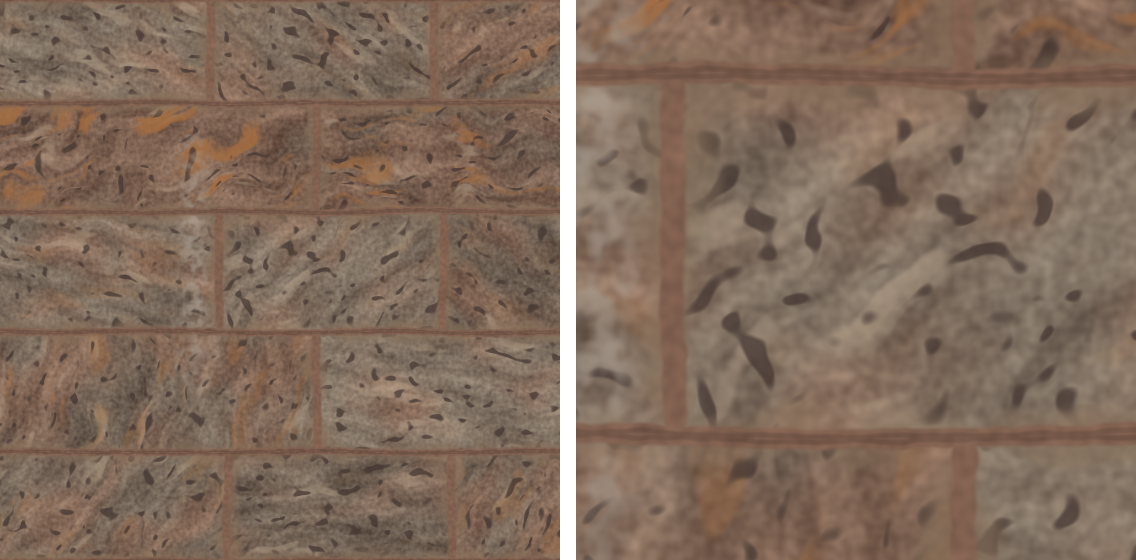
Left: the whole. Right: its middle third, enlarged.
Reproduce this texture procedurally as a WebGL 2 fragment shader.

```glsl
#version 300 es
precision highp float;

uniform vec2 u_resolution;
out vec4 fragColor;

const vec3 STONE_DARK = vec3(0.31, 0.245, 0.21);
const vec3 STONE_PALE = vec3(0.655, 0.58, 0.51);
const vec3 SPECK = vec3(0.25, 0.20, 0.185);
const vec3 RUST = vec3(0.65, 0.43, 0.25);
const vec3 CREAM = vec3(0.70, 0.62, 0.53);
const vec3 LIME = vec3(0.66, 0.61, 0.56);
const vec3 MORTAR = vec3(0.505, 0.375, 0.31);
const vec3 SAND = vec3(0.53, 0.44, 0.355);

// Heights of the bed joints, bottom to top
const float BEDS[6] = float[6](-0.002, 0.193, 0.407, 0.622, 0.816, 1.002);

// Per stone: vein angle, rustiness, brightness offset
const vec3 STYLES[13] = vec3[13](
    vec3(0.85, 0.30, 0.00), vec3(0.03, 0.05, -0.06), vec3(1.05, 0.35, -0.01),
    vec3(1.30, 0.40, -0.04), vec3(-0.10, 0.05, 0.12),
    vec3(-0.25, 0.20, 0.02), vec3(0.70, 0.12, 0.05), vec3(-0.65, 0.15, -0.13),
    vec3(0.45, 1.00, -0.07), vec3(-0.02, 0.75, -0.08),
    vec3(-0.33, 0.12, 0.07), vec3(-0.60, 0.12, 0.00), vec3(0.50, 0.40, -0.06));

float hash(vec2 p) {
    vec3 q = fract(p.xyx * vec3(0.1031, 0.1030, 0.0973));
    q += dot(q, q.yzx + 33.33);
    return fract((q.x + q.y) * q.z);
}

float cornerSlope(vec2 cell, vec2 offset) {
    float a = 6.2832 * hash(cell);
    return dot(vec2(cos(a), sin(a)), offset);
}

float gradientNoise(vec2 p) {
    vec2 i = floor(p), f = p - i;
    vec2 w = f * f * f * (f * (f * 6.0 - 15.0) + 10.0);
    vec2 e = vec2(1.0, 0.0);
    float low = mix(cornerSlope(i, f), cornerSlope(i + e.xy, f - e.xy), w.x);
    float high = mix(cornerSlope(i + e.yx, f - e.yx), cornerSlope(i + 1.0, f - 1.0), w.x);
    return 1.4 * mix(low, high, w.y);
}

float fbm(vec2 p, int octaves) {
    float sum = 0.0, gain = 0.6;
    for (int i = 0; i < octaves; i++) {
        sum += gain * gradientNoise(p);
        p = p * 2.03 + 17.3;
        gain *= 0.55;
    }
    return sum;
}

vec2 rotate(vec2 p, float a) {
    return vec2(cos(a) * p.x + sin(a) * p.y, cos(a) * p.y - sin(a) * p.x);
}

// Returns distance to the bed joint, distance to the upright joint, stone index
vec3 bond(vec2 p) {
    int row = 0;
    float bedDist = 1.0;
    for (int i = 0; i < 6; i++) {
        bedDist = min(bedDist, abs(p.y - BEDS[i]));
        if (i > 0 && i < 5 && p.y > BEDS[i]) row = i;
    }
    bool wide = row % 2 == 1;
    float first = wide ? 0.566 : 0.407 - 0.0075 * float(row);
    float second = first + (wide ? 1.0 : 0.399);
    float column = step(first, p.x) + step(second, p.x);
    float uprightDist = min(abs(p.x - first), abs(p.x - second));
    return vec3(bedDist, uprightDist, float((row * 5 + 1) / 2) + column);
}

vec3 stoneColor(vec2 p, vec3 style, float seed) {
    vec2 q = rotate(p, style.x) + seed * vec2(3.7, 5.3);
    vec2 bend = vec2(fbm(q * 9.0, 2), fbm(q * 9.0 + 41.0, 2));
    q += bend * mix(0.025, 0.06, style.y * style.y);

    // Layered veins, broad clouds and fine grain
    float veins = fbm(q * vec2(9.0, 34.0), 3);
    float cloud = fbm(q * vec2(5.0, 9.0) + 8.0, 2);
    float grain = gradientNoise(p * 105.0 + seed) + 0.7 * gradientNoise(p * 175.0);
    float tone = 0.52 + style.z + 0.42 * veins + 0.22 * cloud + 0.17 * grain;
    vec3 color = mix(STONE_DARK, STONE_PALE, clamp(tone, 0.0, 1.1));
    color *= mix(vec3(0.98, 1.01, 1.01), vec3(1.04, 0.95, 0.91),
                 smoothstep(-0.2, 0.4, cloud + 0.6 * style.y - 0.1));

    // Pale and rusty seams
    float seam = fbm(q * vec2(8.0, 26.0) + 63.0, 3);
    color = mix(color, CREAM, 0.5 * smoothstep(0.22, 0.5, seam));
    float stain = fbm(q * vec2(7.0, 24.0) + 29.0, 3);
    color = mix(color, RUST, style.y * 0.8 * smoothstep(0.12, 0.42, stain));

    // Dark mineral specks
    float speck = gradientNoise(q * vec2(42.0, 60.0) + 11.0);
    float density = 0.12 * hash(vec2(seed, 4.0));
    return mix(color, SPECK, 0.7 * smoothstep(0.40 - density, 0.66 - density, speck));
}

void main() {
    vec2 uv = gl_FragCoord.xy / u_resolution;
    vec2 wobble = vec2(gradientNoise(uv * 7.0), gradientNoise(uv * 6.0 + 30.0));
    vec3 joint = bond(uv + 0.004 * wobble);
    int stone = int(joint.z + 0.5);
    vec3 color = stoneColor(uv, STYLES[stone], joint.z + 1.0);

    // Lime run-off down the wall
    float drift = (uv.x - 0.346 + 0.012 * gradientNoise(uv * 9.0)) / 0.026;
    float span = smoothstep(0.22, 0.42, uv.y) * smoothstep(0.84, 0.64, uv.y);
    float flakes = smoothstep(-0.35, 0.45, fbm(uv * 50.0, 2));
    color = mix(color, LIME, 0.75 * exp(-drift * drift) * span * flakes);

    // Sandy smears, then the mortar with ragged edges and a tooled line
    float ragged = 0.0025 * fbm(uv * 45.0, 2);
    float edge = min(joint.x, joint.y * 0.85) + ragged;
    float smear = smoothstep(0.022, 0.004, edge + 0.022 * fbm(uv * 16.0 + 5.0, 2));
    color = mix(color, SAND, 0.6 * smear);
    float grit = gradientNoise(uv * 130.0) + fbm(uv * 20.0, 2);
    vec3 mortar = MORTAR * (1.0 + 0.09 * grit);
    float tooled = smoothstep(0.0028, 0.0006, abs(joint.x - 0.0015 + ragged));
    mortar *= 1.0 - 0.13 * tooled;
    float soft = 0.0014 + 0.5 / u_resolution.y;
    color = mix(color, mortar, 0.95 * smoothstep(0.0062 + soft, 0.0062 - soft, edge));

    fragColor = vec4(color, 1.0);
}
```
